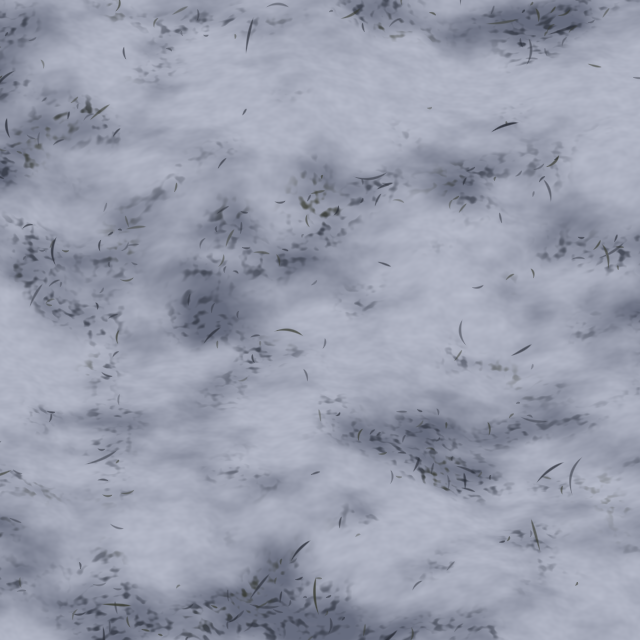
This texture is drawn by a WebGL 1 fragment shader. Its source:

```glsl
precision highp float;
// Thin wind-blown snow over a meadow, with dark tufts and grass blades showing through.
uniform vec2 u_resolution;

const vec3 SNOW_LIT    = vec3(0.694, 0.712, 0.774);
const vec3 SNOW_SHADE  = vec3(0.428, 0.450, 0.522);
const vec3 SOIL        = vec3(0.220, 0.240, 0.290);
const vec3 GRASS_DARK  = vec3(0.160, 0.175, 0.215);
const vec3 GRASS_OLIVE = vec3(0.215, 0.225, 0.180);

const vec2  DRIFT_SCALE   = vec2(2.6, 5.0);    // broad hollows
const vec2  STREAK_SCALE  = vec2(8.0, 16.0);   // wind streaks
const vec2  TUFT_SCALE    = vec2(9.0, 14.0);   // clumps of litter
const vec2  SPECKLE_SCALE = vec2(48.0, 66.0);  // gaps inside clumps
const vec2  GRAIN_SCALE   = vec2(95.0, 165.0); // fine snow crust
const float SHADE_LEVEL   = 0.18;
const float CREST_SOFT    = 0.06;              // flattens the brightest snow
const float SOIL_AMOUNT   = 0.90;
const float BLADE_SOFT    = 0.0014;

float hash(vec2 p) {
  vec3 q = fract(vec3(p.xyx) * 0.1031);
  q += dot(q, q.yzx + 33.33);
  return fract((q.x + q.y) * q.z);
}

float cornerSlope(vec2 cell, vec2 offset) {
  float angle = 6.2832 * hash(cell + 17.0);
  return dot(vec2(cos(angle), sin(angle)), offset);
}

// Gradient noise, roughly -0.7 to 0.7
float noise(vec2 p) {
  vec2 i = floor(p), f = p - i;
  vec2 w = f * f * f * (f * (f * 6.0 - 15.0) + 10.0);
  vec2 e = vec2(1.0, 0.0);
  float low  = mix(cornerSlope(i, f), cornerSlope(i + e, f - e), w.x);
  float high = mix(cornerSlope(i + e.yx, f - e.yx), cornerSlope(i + 1.0, f - 1.0), w.x);
  return mix(low, high, w.y);
}

float fbm(vec2 p) {
  float sum = 0.0, amp = 1.0;
  for (int k = 0; k < 3; k++) {
    sum += amp * noise(p);
    p = mat2(1.96, 0.3, -0.3, 1.96) * p + 11.7;
    amp *= 0.5;
  }
  return sum;
}

float hollowAt(vec2 p) {
  return fbm(p * DRIFT_SCALE + vec2(3.7, 21.3));
}

float tuftAt(vec2 p, float hollow) {
  return smoothstep(-0.06, 0.52, 0.8 * hollow + 0.85 * noise(p * TUFT_SCALE + 41.0));
}

// Curved, tapering blades, one candidate per grid cell; x is cover, y is olive tint
vec2 blades(vec2 p, float cells, float reach, float width) {
  vec2 home = floor(p * cells), result = vec2(0.0);
  for (int j = -1; j <= 1; j++) {
    for (int i = -1; i <= 1; i++) {
      vec2 cell = home + vec2(float(i), float(j));
      vec2 seed = cell + cells * 3.0;
      vec2 root = (cell + vec2(hash(seed), hash(seed + 51.0))) / cells;
      float chance = 0.03 + 0.85 * tuftAt(root, hollowAt(root));
      if (hash(seed + 83.0) > chance) continue;

      float angle = mix(-0.45, 1.9, hash(seed + 127.0));
      float halfLength = reach * mix(0.3, 1.0, hash(seed + 163.0));
      vec2 dir = vec2(cos(angle), sin(angle));
      vec2 q = vec2(dot(p - root, dir), dot(p - root, vec2(-dir.y, dir.x)));
      float along = q.x / halfLength;
      float bend = (hash(seed + 211.0) - 0.5) * 0.7 * halfLength;
      float taper = width * (1.0 - along * along) * (0.75 + 0.25 * along);
      float edge = abs(q.y - bend * along * along) - taper;
      float cover = 1.0 - smoothstep(-BLADE_SOFT, BLADE_SOFT, edge);
      cover *= 1.0 - smoothstep(0.75, 1.05, abs(along));
      cover *= mix(0.45, 1.0, hash(seed + 251.0));
      if (cover > result.x) result = vec2(cover, step(0.65, hash(seed + 307.0)));
    }
  }
  return result;
}

void main() {
  vec2 uv = gl_FragCoord.xy / u_resolution.y;
  vec2 p = uv + vec2(0.03, 0.06) * noise(uv * 3.2 + 7.0);
  p += vec2(0.012, 0.010) * noise(uv * 13.0 + 25.0);

  // Soft relief of the snow, with broad bright crests and deeper hollows
  float hollow = hollowAt(p);
  float tuft = tuftAt(p, hollow);
  float streak = fbm(p * STREAK_SCALE + 5.0);
  float ripple = noise(p * vec2(36.0, 72.0) + 9.0);
  float grain = noise(p * GRAIN_SCALE + 3.0);
  float shade = SHADE_LEVEL + 1.15 * hollow + 0.62 * streak + 0.30 * tuft;
  shade = 0.5 * (shade + sqrt(shade * shade + CREST_SOFT));
  shade += 0.13 * ripple + 0.07 * grain;
  vec3 color = mix(SNOW_LIT, SNOW_SHADE, clamp(shade, -0.08, 1.1));

  // Litter and soil breaking through in clumps
  float speckle = noise(p * SPECKLE_SCALE) + 0.65 * noise(p * SPECKLE_SCALE * 2.1 + 31.0);
  float soil = smoothstep(0.0, 0.62, speckle) * tuft;
  float olive = smoothstep(0.15, 0.5, noise(uv * 8.0 + 63.0));
  color = mix(color, mix(SOIL, GRASS_OLIVE, olive), SOIL_AMOUNT * soil);

  // Long blades over short stubs
  vec2 stubs = blades(uv, 34.0, 0.012, 0.0019);
  vec2 stalks = blades(uv, 15.0, 0.032, 0.0025);
  color = mix(color, mix(GRASS_DARK, GRASS_OLIVE, stubs.y), 0.7 * stubs.x);
  color = mix(color, mix(GRASS_DARK, GRASS_OLIVE, stalks.y), 0.9 * stalks.x);

  gl_FragColor = vec4(color, 1.0);
}
```
